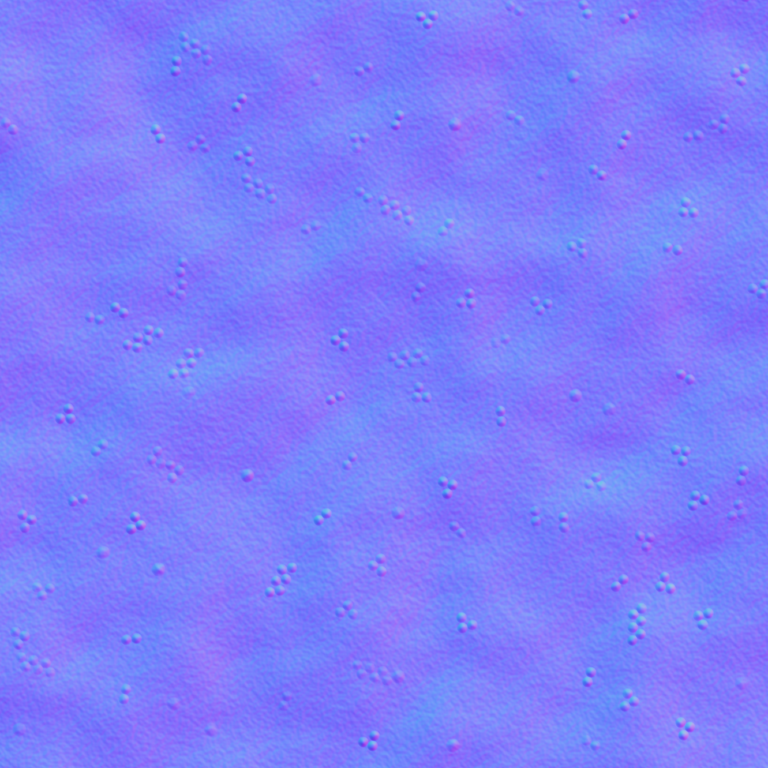
Give the GLSL for this texture map, as a WebGL 2 fragment shader.

```glsl
#version 300 es
precision highp float;

uniform vec2 u_resolution;
out vec4 fragColor;

// Integer hash of a lattice cell, giving three values in 0..1
vec3 hash3(vec2 cell, uint seed) {
    uvec3 v = uvec3(ivec3(vec3(cell, 0.0))) + uvec3(0u, 0u, seed);
    v = v * 1664525u + 1013904223u;
    v.x += v.y * v.z; v.y += v.z * v.x; v.z += v.x * v.y;
    v ^= v >> 16u;
    v.x += v.y * v.z; v.y += v.z * v.x; v.z += v.x * v.y;
    return vec3(v >> 8u) / 16777216.0;
}

float cornerRamp(vec2 cell, vec2 offset, uint seed) {
    float angle = 6.2832 * hash3(cell, seed).x;
    return dot(vec2(cos(angle), sin(angle)), offset);
}

float gradientNoise(vec2 p, uint seed) {
    vec2 i = floor(p), f = p - i;
    vec2 w = f * f * f * (f * (f * 6.0 - 15.0) + 10.0);
    vec2 e = vec2(1.0, 0.0);
    float low = mix(cornerRamp(i, f, seed), cornerRamp(i + e, f - e, seed), w.x);
    float high = mix(cornerRamp(i + e.yx, f - e.yx, seed),
                     cornerRamp(i + 1.0, f - 1.0, seed), w.x);
    return mix(low, high, w.y);
}

// Broad swells, slightly stretched toward the upper right
float swells(vec2 p) {
    vec2 q = vec2(dot(p, vec2(0.8, 0.6)) * 5.6, dot(p, vec2(-0.6, 0.8)) * 7.6);
    return 0.0122 * gradientNoise(q + 3.7, 1u)
         + 0.0046 * gradientNoise(q * 1.9 + 7.3, 2u)
         + 0.0010 * gradientNoise(q * 4.1 + 1.9, 7u);
}

// Fine surface roughness
float grain(vec2 p) {
    vec2 q = vec2(0.8 * p.x + 0.6 * p.y, 0.8 * p.y - 0.6 * p.x);
    return 0.00050 * gradientNoise(q * 120.0, 3u)
         + 0.00027 * gradientNoise(p * 205.0, 4u);
}

// Sparse clusters of round pimples set in short zigzags
float pimples(vec2 p) {
    vec2 home = floor(p * 14.0);
    float height = 0.0;
    for (int n = 0; n < 9; n++) {
        vec2 cell = home + vec2(n % 3, n / 3) - 1.0;
        vec3 place = hash3(cell, 5u);
        if (place.z > 0.46) continue;
        vec3 kind = hash3(cell, 6u);
        vec2 local = p - (cell + 0.1 + 0.8 * place.xy) / 14.0;
        if (dot(local, local) > 0.0016) continue;

        int count = kind.x < 0.14 ? 1 : kind.x < 0.52 ? 2 : kind.x < 0.93 ? 3 : 6;
        float radius = count == 1 ? 0.0095 : 0.0074;
        float strength = mix(0.0012, 0.0025, kind.z);
        float angle = 6.2832 * kind.y;
        vec2 along = vec2(cos(angle), sin(angle));
        vec2 across = vec2(-along.y, along.x);
        for (int k = 0; k < count; k++) {
            float side = k % 2 == 0 ? 0.0052 : -0.0052;
            float slide = (float(k) - 0.5 * float(count - 1)) * 0.0084;
            vec2 d = (local - along * slide - across * side) / radius;
            float dome = max(0.0, 1.0 - dot(d, d));
            height += strength * dome * dome;
        }
    }
    return height;
}

float surface(vec2 p) {
    return swells(p) + grain(p) + pimples(p);
}

void main() {
    vec2 p = gl_FragCoord.xy / u_resolution.y;

    // Central differences give the slope, encoded as a tangent-space normal
    vec2 e = vec2(0.001, 0.0);
    vec2 slope = vec2(surface(p + e) - surface(p - e),
                      surface(p + e.yx) - surface(p - e.yx)) / (2.0 * e.x);
    vec3 normal = normalize(vec3(-slope * vec2(0.9, 1.05) - vec2(0.014, 0.008), 1.0));
    vec3 encoded = normal * 0.5 + 0.5;
    fragColor = vec4(encoded * vec3(1.0, 1.0, 0.99), 1.0);
}
```
